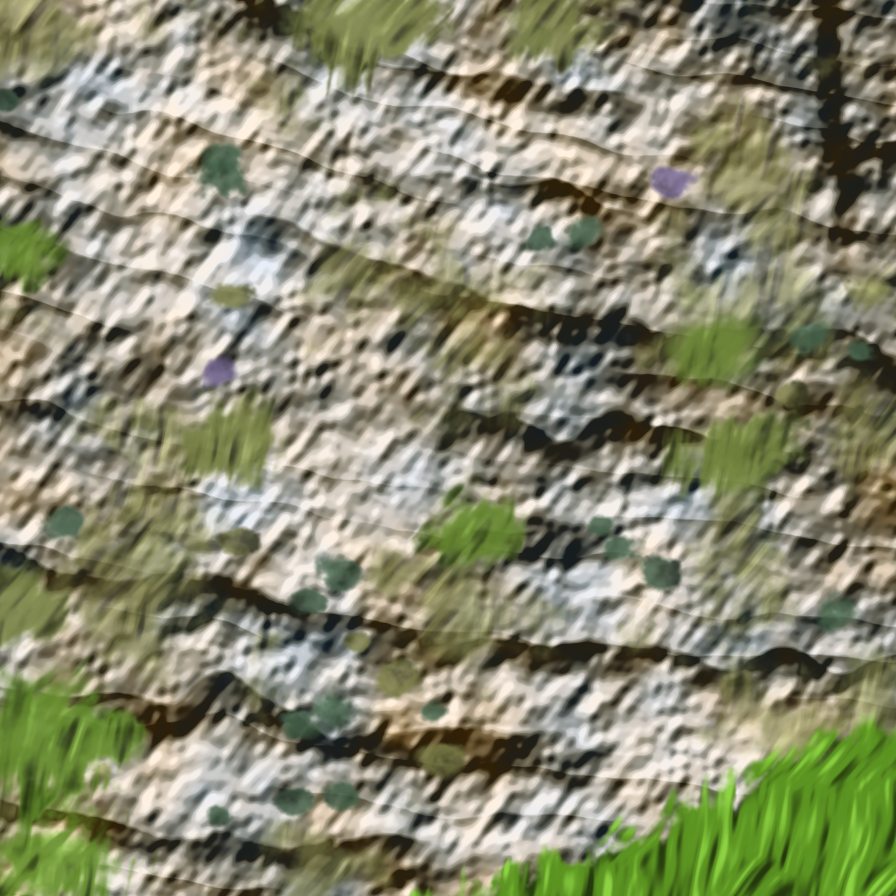
Reproduce this texture procedurally as a Shadertoy shader.

```glsl
const vec3 UMBER = vec3(0.15, 0.12, 0.06);
const vec3 BROWN = vec3(0.40, 0.37, 0.29);
const vec3 STONE = vec3(0.61, 0.59, 0.53);
const vec3 CHALK = vec3(0.83, 0.80, 0.76);
const vec3 GLARE = vec3(0.96, 0.94, 0.92);
const vec3 OLIVE = vec3(0.49, 0.50, 0.29);
const vec3 GRASS = vec3(0.36, 0.58, 0.13);
const vec3 TEAL = vec3(0.27, 0.38, 0.29);
const vec3 LILAC = vec3(0.46, 0.41, 0.58);

float hash(vec2 p) {
    vec3 q = fract(p.xyx * 0.1031);
    q += dot(q, q.yzx + 33.33);
    return fract((q.x + q.y) * q.z);
}

float noise(vec2 p) {
    vec2 i = floor(p), f = fract(p);
    f = f * f * (3.0 - 2.0 * f);
    float low = mix(hash(i), hash(i + vec2(1, 0)), f.x);
    float high = mix(hash(i + vec2(0, 1)), hash(i + vec2(1, 1)), f.x);
    return mix(low, high, f.y);
}

vec2 spin(vec2 p, float angle) {
    float c = cos(angle), s = sin(angle);
    return vec2(c * p.x - s * p.y, s * p.x + c * p.y);
}

float fbm(vec2 p) {
    float sum = 0.0, amp = 0.53;
    for (int i = 0; i < 4; i++) {
        sum += amp * noise(p);
        p = spin(p, 0.6) * 2.03 + 17.3;
        amp *= 0.5;
    }
    return sum;
}

// Height across the beds, which dip to the right and steepen upwards
float bedding(vec2 p) {
    float run = p.x - 0.35 * p.x * p.x;
    return p.y + run * (0.12 + 0.34 * p.y) + 0.07 * (fbm(p * 4.0) - 0.5);
}

// Pitted rock surface with slanted grains
float relief(vec2 p) {
    vec2 bed = vec2(p.x * 8.0, bedding(p) * 15.0);
    vec2 grain = spin(p + 0.012 * noise(p * 25.0), 0.65) * vec2(1.0, 0.6);
    return 0.55 * fbm(bed) + 0.30 * noise(grain * 52.0 + 9.0) + 0.19 * noise(grain * 105.0);
}

// Broken shade below the lip of each bed
float overhang(vec2 p, float count, float seed) {
    float level = bedding(p) * count + 0.35 * noise(p * 16.0 + seed);
    float f = fract(level);
    float gap = smoothstep(0.60, 0.90, f) * (1.0 - smoothstep(0.94, 1.0, f));
    float broken = noise(p * vec2(5.0, 3.0) + vec2(seed, floor(level) * 7.0));
    return gap * smoothstep(0.32, 0.62, broken);
}

vec3 stoneRamp(float tone) {
    vec3 c = mix(UMBER, BROWN, smoothstep(0.08, 0.38, tone));
    c = mix(c, STONE, smoothstep(0.36, 0.60, tone));
    c = mix(c, CHALK, smoothstep(0.58, 0.80, tone));
    return mix(c, GLARE, smoothstep(0.80, 1.05, tone));
}

float bladeLayer(vec2 p, float angle) {
    vec2 q = spin(p, angle);
    q.x += 0.012 * noise(p * 14.0);
    return 0.6 * noise(q * vec2(110.0, 15.0)) + 0.4 * noise(q * vec2(190.0, 28.0) + 5.0);
}

float blades(vec2 p) {
    return mix(bladeLayer(p, 0.75), bladeLayer(p + 3.0, 0.2), smoothstep(0.3, 0.7, noise(p * 13.0)));
}

vec3 leafColor(vec3 base, float light) {
    vec3 c = mix(base * 0.38, base, smoothstep(0.15, 0.52, light));
    return mix(c, base * 1.25 + 0.1, smoothstep(0.55, 0.85, light));
}

float tuft(vec2 p, vec2 centre, float size, float ragged) {
    float d = length((p - centre) / vec2(1.3 * size, size));
    return 1.0 - smoothstep(0.55, 1.05, d + 1.7 * (ragged - 0.5));
}

// Large plants: position, size, greenness
const vec4 PLANTS[10] = vec4[10](
    vec4(0.26, 0.51, 0.055, 0.15), vec4(0.53, 0.41, 0.045, 0.60),
    vec4(0.82, 0.49, 0.060, 0.30), vec4(0.79, 0.61, 0.045, 0.45),
    vec4(0.41, 0.97, 0.070, 0.10), vec4(0.61, 0.97, 0.050, 0.05),
    vec4(0.02, 0.72, 0.040, 0.60), vec4(0.06, 0.18, 0.085, 0.70),
    vec4(0.06, 0.04, 0.080, 0.75), vec4(0.02, 0.32, 0.050, 0.15));

void mainImage(out vec4 fragColor, in vec2 fragCoord) {
    vec2 p = fragCoord / iResolution.xy;

    // Sunlit rock
    vec2 toLight = vec2(-0.5, 0.85) * 0.007;
    float slope = relief(p) - relief(p + toLight);
    float tone = 0.63 + 3.4 * slope + 0.75 * (fbm(p * 7.0 + 31.0) - 0.5);
    tone -= 0.50 * overhang(p, 7.0, 2.0) + 0.26 * overhang(p, 17.0, 11.0);

    // Steep fissure near the right edge
    float fissure = abs(p.x - 0.95 + 0.06 * (noise(p * vec2(3.0, 9.0)) - 0.5));
    tone -= 0.5 * (1.0 - smoothstep(0.004, 0.022, fissure)) * smoothstep(0.66, 0.78, p.y);

    float warmth = fbm(p * 11.0 + 70.0) - 0.5 + 0.8 * slope;
    vec3 color = stoneRamp(tone) + vec3(0.20, 0.02, -0.20) * warmth;

    // Thin dry growth over the rock
    float ragged = fbm(p * 28.0), light = blades(p);
    float dry = smoothstep(0.53, 0.70, fbm(p * 6.0 + 90.0) + 0.3 * (ragged - 0.5));
    color = mix(color, leafColor(OLIVE, light), 0.65 * dry);

    // Small scattered shrubs and flowers
    for (int i = 0; i < 34; i++) {
        float id = float(i) + 1.0;
        vec2 centre = vec2(hash(vec2(id, 3.7)), hash(vec2(id, 8.1)));
        float kind = hash(vec2(id, 15.3));
        float size = mix(0.012, 0.026, hash(vec2(id, 21.9)));
        vec3 base = mix(TEAL, OLIVE, step(0.55, kind));
        base = mix(base, LILAC, step(0.90, kind));
        color = mix(color, leafColor(base, ragged), 0.85 * tuft(p, centre, size, ragged));
    }

    // Large plants
    for (int i = 0; i < 10; i++) {
        vec4 plant = PLANTS[i];
        vec3 base = mix(OLIVE, GRASS, plant.w);
        float cover = tuft(p, plant.xy, plant.z, mix(ragged, light, 0.4));
        color = mix(color, leafColor(base, mix(light, ragged, 0.35)), 0.9 * cover);
    }

    // Bright meadow in the lower right corner
    float edge = p.y - 0.42 * (p.x - 0.53) + 0.07 * (ragged - 0.5) - 0.05 * (light - 0.5);
    float meadow = 1.0 - smoothstep(-0.014, 0.014, edge);
    color = mix(color, leafColor(GRASS, light), meadow);

    fragColor = vec4(clamp(color, 0.0, 1.0), 1.0);
}
```
